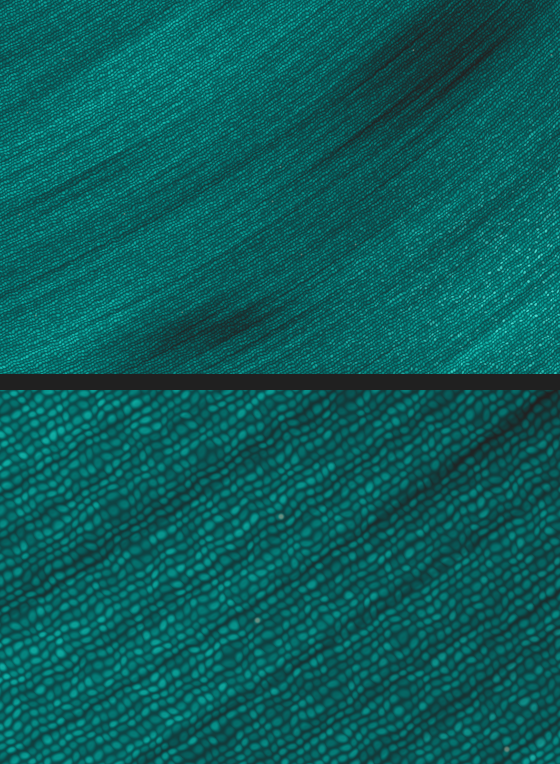
Top: the whole. Bottom: its middle third, enlarged.
This texture is drawn by a Shadertoy shader. Its source:

```glsl
const float BRUSH_ANGLE = 0.59;
const float BRUSH_BEND = 0.11;
const float THREAD_PITCH = 0.0085;
const float BASE_TONE = 0.385;

float hash(vec2 p) {
    vec3 q = fract(p.xyx * 0.1031);
    q += dot(q, q.yzx + 33.33);
    return fract((q.x + q.y) * q.z);
}

vec2 gradient(vec2 cell) {
    float a = 6.2832 * hash(cell);
    return vec2(cos(a), sin(a));
}

float gradientNoise(vec2 p) {
    vec2 i = floor(p), f = fract(p);
    vec2 w = f * f * f * (f * (f * 6.0 - 15.0) + 10.0);
    vec2 e = vec2(1.0, 0.0);
    float a = dot(gradient(i), f);
    float b = dot(gradient(i + e.xy), f - e.xy);
    float c = dot(gradient(i + e.yx), f - e.yx);
    float d = dot(gradient(i + e.xx), f - e.xx);
    return mix(mix(a, b, w.x), mix(c, d, w.x), w.y);
}

vec2 rotate(vec2 p, float angle) {
    float c = cos(angle), s = sin(angle);
    return vec2(c * p.x + s * p.y, c * p.y - s * p.x);
}

// Along and across the slightly curved brush stroke
vec2 brushSpace(vec2 p) {
    vec2 q = rotate(p - vec2(0.75, 0.5), BRUSH_ANGLE);
    q.y -= BRUSH_BEND * q.x * q.x;
    return q + 20.0;
}

float softPatch(vec2 p, vec2 centre, vec2 radii, float angle) {
    vec2 d = rotate(p - centre, angle) / radii;
    return exp(-dot(d, d));
}

// Broad pools of light and dark paint with combed edges
float paintPools(vec2 p, vec2 brush) {
    float comb = gradientNoise(brush * vec2(1.5, 34.0));
    p += 0.16 * comb * vec2(cos(BRUSH_ANGLE), sin(BRUSH_ANGLE));
    float light = 0.10 * softPatch(p, vec2(0.40, 0.79), vec2(0.50, 0.16), BRUSH_ANGLE)
                + 0.10 * softPatch(p, vec2(1.45, 0.22), vec2(0.45, 0.19), BRUSH_ANGLE)
                + 0.10 * softPatch(p, vec2(0.10, 0.06), vec2(0.36, 0.10), BRUSH_ANGLE)
                + 0.05 * softPatch(p, vec2(0.68, 0.46), vec2(0.32, 0.10), BRUSH_ANGLE);
    float dark = 0.13 * softPatch(p, vec2(1.20, 0.90), vec2(0.42, 0.13), BRUSH_ANGLE)
               + 0.05 * softPatch(p, vec2(0.92, 0.60), vec2(0.60, 0.10), BRUSH_ANGLE)
               + 0.05 * softPatch(p, vec2(0.70, 0.28), vec2(0.50, 0.07), BRUSH_ANGLE)
               + 0.12 * softPatch(p, vec2(0.58, 0.12), vec2(0.22, 0.05), 0.2);
    return light - dark + 0.05 * gradientNoise(brush * vec2(2.0, 6.0));
}

float bristleStreaks(vec2 brush) {
    float streaks = 0.06 * gradientNoise(brush * vec2(0.9, 22.0))
                  + 0.07 * gradientNoise(brush * vec2(1.5, 60.0) + 7.0)
                  + 0.08 * gradientNoise(brush * vec2(2.5, 130.0) + 19.0);
    float scratches = smoothstep(0.22, 0.5, gradientNoise(brush * vec2(1.1, 75.0) + 31.0));
    return streaks - 0.07 * scratches;
}

// Small raised beads in staggered rows; x = height, y = random value
vec2 wovenBeads(vec2 brush) {
    vec2 wobble = vec2(gradientNoise(brush * 45.0), gradientNoise(brush * 45.0 + 50.0));
    vec2 q = brush / THREAD_PITCH + 0.7 * wobble;
    float row = floor(q.y);
    q.x += 0.5 * mod(row, 2.0) + 0.35 * hash(vec2(row, 3.0));
    vec2 f = fract(q) - 0.5;
    float bead = 1.0 - smoothstep(0.15, 0.6, length(f * vec2(0.85, 1.1)));
    float random = hash(floor(q));
    return vec2(bead * mix(0.6, 1.35, random), random);
}

float dust(vec2 p, float spacing) {
    vec2 cell = floor(p / spacing);
    vec2 offset = vec2(hash(cell + 11.0), hash(cell + 47.0));
    float d = length(p - (cell + 0.2 + 0.6 * offset) * spacing);
    return step(0.88, hash(cell + 83.0)) * (1.0 - smoothstep(0.001, 0.0035, d));
}

vec3 tealPaint(float tone) {
    float red = 0.02 + (tone - 0.46) * (tone - 0.46);
    return vec3(red, tone, tone - 0.1 * max(tone - 0.3, 0.0));
}

vec3 paintedCloth(vec2 p) {
    vec2 brush = brushSpace(p);
    vec2 beads = wovenBeads(brush);
    float tone = BASE_TONE + paintPools(p, brush) + bristleStreaks(brush);
    tone *= 1.0 + 0.62 * (beads.x - 0.49);
    vec3 color = tealPaint(clamp(tone, 0.12, 0.75));

    // Pale glints on the grain at the lower right, then stray dust
    float glintArea = softPatch(p, vec2(1.45, 0.28), vec2(0.5, 0.32), BRUSH_ANGLE);
    float glint = glintArea * smoothstep(0.75, 1.0, beads.y) * beads.x;
    color += glint * vec3(0.16, 0.10, 0.10);
    return mix(color, vec3(0.55, 0.62, 0.55), 0.7 * dust(p, 0.13));
}

void mainImage(out vec4 fragColor, in vec2 fragCoord) {
    // Four samples per pixel smooth the fine weave
    vec3 color = vec3(0.0);
    for (int i = 0; i < 4; i++) {
        vec2 offset = 0.5 * vec2(i % 2, i / 2) - 0.25;
        color += paintedCloth((fragCoord + offset) / iResolution.y);
    }
    fragColor = vec4(color / 4.0, 1.0);
}
```
